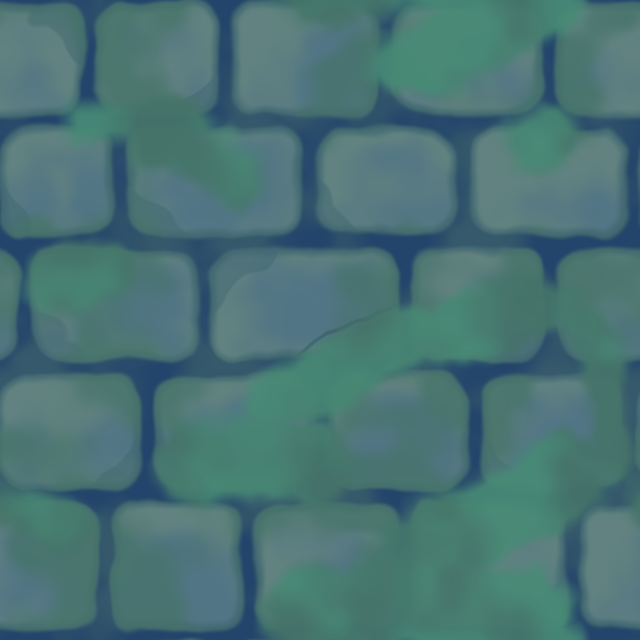
This texture is drawn by a Shadertoy shader. Its source:

```glsl
// Seamless painted wall of blue-grey stones in five uneven courses, overgrown with soft moss.

const vec3 JOINT_DEEP = vec3(0.14, 0.27, 0.42);
const vec3 JOINT_SOFT = vec3(0.21, 0.35, 0.42);
const vec3 STONE_RIM  = vec3(0.26, 0.41, 0.45);
const vec3 STONE_BLUE = vec3(0.32, 0.46, 0.52);
const vec3 STONE_PALE = vec3(0.38, 0.51, 0.50);
const vec3 MOSS_DULL  = vec3(0.27, 0.45, 0.41);
const vec3 MOSS_LIT   = vec3(0.28, 0.54, 0.46);

const float HALF_GAP = 0.011;      // half the width of a joint
const float WOBBLE = 0.014;        // unevenness of stone outlines
const vec2 CRACKED = vec2(1.0, 2.0); // column and course of the split stone

// Course boundaries from the bottom, and the upright joints in each course
const float BEDS[6] = float[6](0.006, 0.225, 0.427, 0.622, 0.810, 1.006);
const vec4 JOINTS[5] = vec4[5](
    vec4(0.163, 0.389, 0.632, 0.896), vec4(0.229, 0.501, 0.742, 0.983),
    vec4(0.039, 0.319, 0.632, 0.859), vec4(0.189, 0.483, 0.727, 0.991),
    vec4(0.138, 0.354, 0.602, 0.857));

// Moss strands: start and end of each, then its radius
const int STRANDS = 12;
const vec4 STRAND[STRANDS] = vec4[STRANDS](
    vec4(0.61, 0.10, 0.89, 0.26), vec4(0.48, 0.04, 0.83, 0.05),
    vec4(0.31, 0.28, 0.47, 0.28), vec4(0.44, 0.37, 0.64, 0.48),
    vec4(0.72, 0.47, 0.83, 0.52), vec4(0.93, 0.47, 0.95, 0.29),
    vec4(0.64, 0.90, 0.85, 0.99), vec4(0.14, 0.81, 0.29, 0.80),
    vec4(0.26, 0.76, 0.38, 0.72), vec4(0.09, 0.55, 0.17, 0.58),
    vec4(0.83, 0.785, 0.86, 0.785), vec4(0.00, 0.21, 0.10, 0.18));
const float RADIUS[STRANDS] = float[STRANDS](
    0.070, 0.070, 0.065, 0.045, 0.055, 0.040, 0.060, 0.030, 0.045, 0.045, 0.035, 0.035);

float hash(vec2 p) {
    vec3 q = fract(p.xyx * vec3(0.1031, 0.1030, 0.0973));
    q += dot(q, q.yzx + 33.33);
    return fract((q.x + q.y) * q.z);
}

// Value noise that repeats with the canvas
float noise(vec2 p, float cells) {
    p *= cells;
    vec2 i = floor(p), f = p - i, s = f * f * (3.0 - 2.0 * f);
    vec2 a = mod(i, cells), b = mod(i + 1.0, cells);
    vec2 seed = vec2(cells * 3.7);
    return mix(mix(hash(a + seed), hash(vec2(b.x, a.y) + seed), s.x),
               mix(hash(vec2(a.x, b.y) + seed), hash(b + seed), s.x), s.y);
}

float fbm(vec2 p, float cells) {
    return 0.55 * noise(p, cells) + 0.3 * noise(p, cells * 2.0) + 0.15 * noise(p, cells * 4.0);
}

float roundedBox(vec2 p, vec2 halfSize, float r) {
    vec2 q = abs(p) - halfSize + r;
    return length(max(q, 0.0)) + min(max(q.x, q.y), 0.0) - r;
}

// Finds the stone at p: offset from its centre, half size, column and course
void findStone(vec2 p, out vec2 offset, out vec2 halfSize, out vec2 id) {
    float y = BEDS[0] + fract(p.y - BEDS[0]);
    int row = 0;
    for (int i = 1; i < 5; i++) if (y >= BEDS[i]) row = i;
    vec4 joints = JOINTS[row];
    for (int k = 0; k < 4; k++) {
        float width = fract(joints[(k + 1) % 4] - joints[k]);
        float x = fract(p.x - joints[k]);
        if (x < width) {
            halfSize = 0.5 * vec2(width, BEDS[row + 1] - BEDS[row]);
            offset = vec2(x, y - BEDS[row]) - halfSize;
            id = vec2(k, row);
        }
    }
}

vec3 stoneFace(vec2 uv, vec2 q, vec2 id, float depth) {
    float seed = hash(id + 7.0);
    float strokes = fbm(uv + 0.03 * noise(uv, 13.0), 9.0);
    float light = strokes + 0.22 * q.y - 0.12 * q.x + 0.25 * (seed - 0.5);
    light += 0.3 * smoothstep(0.3, 0.95, max(abs(q.x), abs(q.y))) - 0.02;
    vec3 col = mix(STONE_BLUE, STONE_PALE, smoothstep(0.25, 0.8, light));
    // Worn corner facets on some stones
    vec2 corner = vec2(seed > 0.5 ? 0.8 : -0.8, hash(id + 3.0) > 0.7 ? 0.6 : -0.6);
    float facet = dot(q, corner) - 0.72 + 0.25 * (noise(uv, 24.0) - 0.5);
    col = mix(col, STONE_RIM, 0.55 * smoothstep(0.0, 0.05, facet) * step(0.4, hash(id + 11.0)));
    // One bent crack
    if (id == CRACKED) {
        float x = q.x - 0.21;
        float d = q.y + 0.47 - min(0.58 * x, 1.3 * x) + 0.08 * (noise(uv, 40.0) - 0.5);
        col = mix(col, JOINT_SOFT, 0.75 * smoothstep(0.055, 0.015, abs(d)) * smoothstep(-0.4, -0.1, q.x));
    }
    return mix(STONE_RIM, col, smoothstep(0.0, 0.016, depth + 0.008 * (strokes - 0.5)));
}

float mossDistance(vec2 p) {
    float d = 1.0;
    for (int i = 0; i < STRANDS; i++) {
        vec2 along = STRAND[i].zw - STRAND[i].xy;
        vec2 rel = p - STRAND[i].xy - 0.5 * along;
        rel -= round(rel); // nearest copy across the seam
        float t = clamp(dot(rel, along) / dot(along, along), -0.5, 0.5);
        d = min(d, length(rel - along * t) - RADIUS[i]);
    }
    return d;
}

void mainImage(out vec4 fragColor, in vec2 fragCoord) {
    vec2 uv = fragCoord / iResolution.xy;
    vec2 warp = vec2(fbm(uv, 14.0), fbm(uv + 0.37, 14.0)) - 0.5;
    vec2 offset, halfSize, id;
    findStone(uv + WOBBLE * warp, offset, halfSize, id);
    float d = roundedBox(offset, halfSize - HALF_GAP, mix(0.028, 0.05, hash(id)));
    d += 0.008 * (noise(uv, 22.0) - 0.5);

    // Joints, then stones with soft painted edges
    vec3 joint = mix(JOINT_SOFT, JOINT_DEEP, smoothstep(0.3, 0.65, fbm(uv, 8.0)));
    joint = mix(JOINT_SOFT, joint, smoothstep(0.0, 0.007, d));
    vec3 col = mix(stoneFace(uv, offset / halfSize, id, -d), joint, smoothstep(-0.003, 0.003, d));

    // Dull stains near stone edges, then thick moss over everything
    float stain = smoothstep(0.48, 0.68, fbm(uv + 0.61, 6.0) + 1.2 * min(d, 0.0) + 0.04);
    col = mix(col, MOSS_DULL, 0.75 * stain * smoothstep(0.004, -0.006, d));
    float moss = mossDistance(uv + 0.03 * warp) + 0.06 * (fbm(uv, 11.0) - 0.5);
    vec3 mossCol = mix(MOSS_DULL, MOSS_LIT, smoothstep(0.3, 0.7, fbm(uv + 0.19, 7.0)));
    col = mix(col, mossCol, 0.93 * smoothstep(0.018, -0.018, moss));
    fragColor = vec4(col, 1.0);
}
```
